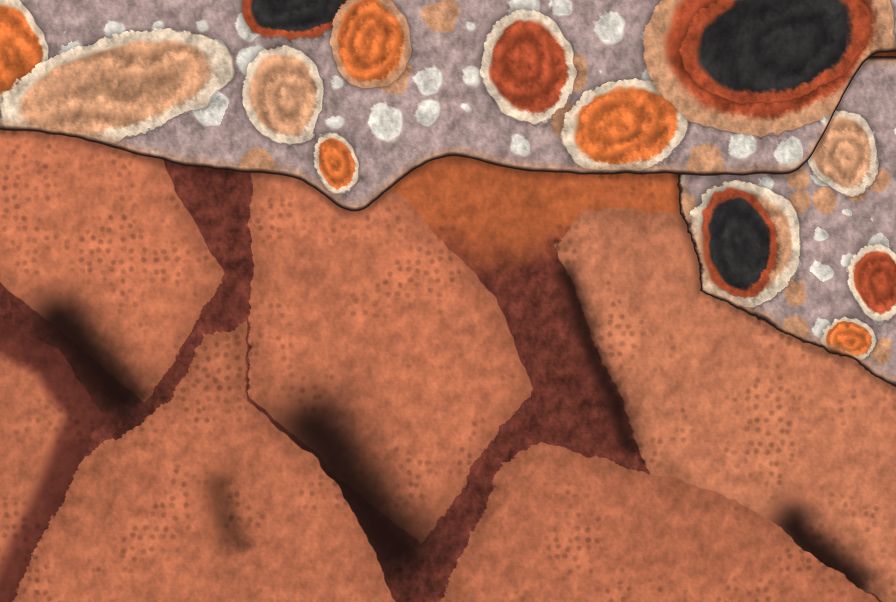
This texture is drawn by a WebGL 1 fragment shader. Its source:

```glsl
precision highp float;
// Rust-coloured sandstone boulders under two cut pieces of pebbly conglomerate.
// Boulders are intersected half-planes, pebbles are ringed ellipses; layered
// sines and cellular noise roughen the outlines and grain the surfaces.
uniform vec2 u_resolution;
const vec3 CREAM = vec3(.88, .79, .69), CHALK = vec3(.87, .84, .79);
const vec3 TAN = vec3(.78, .57, .43), ORANGE = vec3(.82, .43, .22);
const vec3 RED = vec3(.64, .29, .18), COAL = vec3(.18, .17, .17);
const vec3 INK = vec3(.12, .07, .06), SHADE = vec3(.42, .21, .17);

float hash(vec2 c) { return fract(sin(dot(c, vec2(41.3, 289.1))) * 4375.5); }

// x: distance to the nearest cell point, y: random id of that cell
vec2 cells(vec2 p) {
  vec2 best = vec2(9.0, 0.0);
  for (int j = -1; j <= 1; j++)
    for (int i = -1; i <= 1; i++) {
      vec2 c = floor(p) + vec2(float(i), float(j));
      float id = hash(c);
      float d = length(c + .2 + .6 * vec2(id, hash(c + 7.0)) - p);
      if (d < best.x) best = vec2(d, id);
    }
  return best;
}

// Layered, folded sines, roughly -1 to 1
float ripple(vec2 p) {
  float sum = 0.0, amp = .5;
  for (int i = 0; i < 5; i++) {
    p = mat2(.8, .6, -.6, .8) * p * 1.7 + 1.3;
    sum += amp * sin(p.x + 1.6 * sin(p.y)) * cos(p.y * .8 + sin(p.x * .7));
    amp *= .75;
  }
  return sum;
}

// Antialiased coverage of a signed depth
float cover(float depth) {
  float px = 5.14 / u_resolution.y;
  return smoothstep(-px, px, depth);
}

// Depth inside line xy-zw, for clockwise outlines with y down
float cut(vec2 p, vec4 l) {
  vec2 d = normalize(l.zw - l.xy), q = p - l.xy;
  return d.x * q.y - d.y * q.x;
}

float chain(vec2 p, vec4 a, vec4 b) {
  return min(cut(p, a), min(cut(p, vec4(a.zw, b.xy)), cut(p, b)));
}

// Soft stroke along a segment
float stroke(vec2 p, vec4 l, float width) {
  vec2 q = p - l.xy, d = l.zw - l.xy;
  float r = length(q - d * clamp(dot(q, d) / dot(d, d), 0.0, 1.0)) / width;
  return exp(-r * r);
}

void rock(inout vec3 col, float depth, vec3 tint) {
  col = mix(col, tint * mix(.87, 1.0, smoothstep(0.0, .25, depth)), cover(depth));
}

// Ringed, tilted ellipse: centre xy, radii zw
void pebble(inout vec3 col, vec2 p, vec4 e, vec3 tone, vec3 rim) {
  float k = length(mat2(.97, .24, -.24, .97) * (p - e.xy) / e.zw);
  float depth = (1.0 - k) * min(e.z, e.w);
  vec3 body = tone * (1.0 + .13 * sin(k * 15.0 + 3.0 * sin(p.x * 5.0 + p.y * 4.0)));
  col *= 1.0 - .35 * exp(-abs(depth) / .025);
  col = mix(col, mix(body, rim, smoothstep(.77, .87, k)), cover(depth));
}

// Lilac cement with scattered small stones
vec3 cement(vec2 p) {
  vec2 c = cells(p);
  float depth = .44 * smoothstep(.25, .9, c.y) - c.x;
  return mix(vec3(.67, .57, .55), mix(CHALK, TAN, step(.82, c.y)), smoothstep(-.04, .04, depth));
}

// Grained piece with a dark cut edge and a soft shadow
void slab(inout vec3 col, vec3 c, float depth, float grain) {
  c = mix(c, TAN * .9, .6 * smoothstep(.12, .03, depth)) * (1.0 + .22 * grain);
  col *= 1.0 - .3 * smoothstep(-.1, 0.0, depth);
  col = mix(col, mix(INK, c, smoothstep(0.0, .045, depth)), cover(depth));
}

void main() {
  vec2 p = vec2(0, 5.14) + gl_FragCoord.xy / u_resolution * vec2(7.68, -5.14);
  float broad = ripple(p * 1.6), fine = ripple(p * 9.0);
  vec2 w = p + .035 * vec2(broad, ripple(p.yx * 2.3)) + .018 * fine;
  // Shaded ground and lit soil
  float pits = smoothstep(.4, .1, cells(p * 11.0).x) * smoothstep(-.1, .6, broad);
  float grain = 1.0 + .09 * broad + .13 * fine - .2 * pits;
  vec3 sand = vec3(.77, .45, .32) * grain, col = SHADE * (grain + .15 * fine);
  float soil = smoothstep(2.4, 1.8, w.y + .2 * broad) * smoothstep(2.7, 3.3, p.x);
  col = mix(col, sand * vec3(.94, .85, .7), soil);
  // Rear boulders
  rock(col, chain(w, vec4(1.35, 1.3, 1.92, 2.35), vec4(1.25, 3.45, 0, 2.4)), sand);
  rock(col, chain(w, vec4(1.5, 3.4, 1.75, 2.87), vec4(2.13, 2.75, 2.13, 3.5)), sand * .9);
  float d = chain(w, vec4(3.2, 1.4, 4.25, 2.55), vec4(4.56, 3.3, 3.6, 4.65));
  rock(col, min(d, min(w.x - 2.15, cut(w, vec4(3.6, 4.65, 2.15, 3.4)))), sand);
  d = chain(w, vec4(5.6, 4.1, 4.77, 2.1), vec4(5, 1.79, 8, 1.8));
  rock(col, min(d, cut(w, vec4(7.5, 5.1, 5.6, 4.1))), mix(sand, TAN * grain, .2));
  // Deep gaps
  d = max(stroke(w, vec4(.5, 2.75, 1.05, 3.4), .24), stroke(w, vec4(2.7, 3.65, 3.4, 4.7), .34));
  d = max(d, stroke(w, vec4(6.8, 4.5, 7.3, 5), .2));
  col = mix(col, INK, .93 * max(d, .8 * stroke(w, vec4(4.85, 2.35, 5.4, 3.8), .09)));
  // Front boulders
  d = chain(w, vec4(0, 2.7, .5, 3), vec4(.89, 3.55, .2, 5.1));
  rock(col, d, mix(SHADE * grain, sand * .93, smoothstep(.2, .35, d)));
  d = chain(w, vec4(.1, 5.14, .68, 3.95), vec4(1.85, 3.18, 2.9, 4.1));
  rock(col, min(d, cut(w, vec4(2.9, 4.1, 3.4, 5.14))), sand * .96);
  col *= 1.0 - .4 * stroke(w, vec4(1.9, 4.15, 2, 4.6), .16);
  d = chain(w, vec4(3.75, 5.2, 4.3, 3.95), vec4(4.65, 3.77, 6.3, 4.25));
  rock(col, min(d, cut(w, vec4(6.3, 4.25, 7.2, 4.9))), sand * .94);
  // Right conglomerate piece
  d = min(w.x - 5.83 - .17 * smoothstep(1.7, 2.4, p.y), p.y - .48);
  vec3 c = cement(w * 4.2);
  pebble(c, w, vec4(6.38, 2.08, .5, .53), TAN, CREAM);
  pebble(c, w, vec4(6.33, 2.07, .32, .46), COAL, RED);
  pebble(c, w, vec4(7.24, 1.3, .3, .36), TAN, CREAM);
  pebble(c, w, vec4(7.52, 2.4, .24, .32), RED, CREAM);
  pebble(c, w, vec4(7.26, 2.9, .22, .2), ORANGE, CREAM);
  slab(col, c, min(d, cut(w, vec4(7.6, 3.24, 5.95, 2.45))), fine);
  // Upper conglomerate slab
  d = 1.1 + .38 * smoothstep(0.0, 2.2, p.x) - 1.03 * smoothstep(6.75, 7.55, p.x);
  d += .32 * stroke(p, vec4(3.03, -9, 3.03, 9), .36) - .14 * stroke(p, vec4(3.9, -9, 3.9, 9), .4);
  c = cement(w * 2.6);
  pebble(c, w, vec4(.08, .45, .32, .52), ORANGE, CREAM);
  pebble(c, w, vec4(1, .75, 1.02, .43), TAN, CREAM);
  pebble(c, w, vec4(2.43, .82, .35, .43), TAN, CREAM);
  pebble(c, w, vec4(2.55, 0, .47, .33), COAL, RED);
  pebble(c, w, vec4(3.17, .35, .34, .42), ORANGE, TAN);
  pebble(c, w, vec4(4.53, .57, .4, .5), RED, CREAM);
  pebble(c, w, vec4(5.36, 1.08, .55, .37), ORANGE, CREAM);
  pebble(c, w, vec4(2.87, 1.4, .18, .26), ORANGE, CREAM);
  pebble(c, w, vec4(6.6, .3, 1.08, .85), RED, TAN);
  pebble(c, w, vec4(6.65, .33, .82, .53), COAL, RED);
  slab(col, c, d - p.y + .02 * broad, fine);
  gl_FragColor = vec4(col, 1);
}
```
